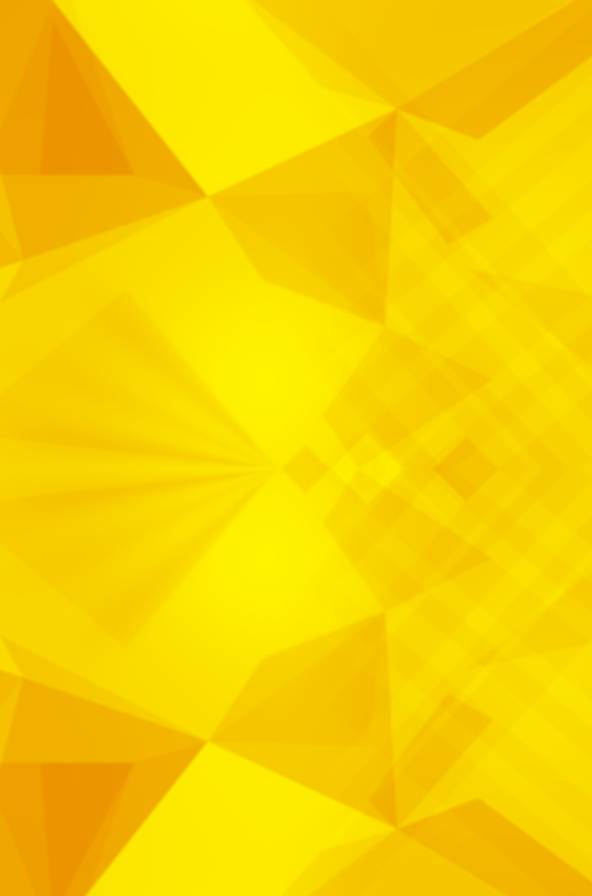
Reproduce this background procedurally as a WebGL 1 fragment shader.

```glsl
precision highp float;

uniform vec2 u_resolution;

const float AXIS = 0.4766;
const vec2 KNOT = vec2(0.232, 0.304);
const vec2 CROSSING = vec2(0.443, 0.402);
const vec2 HUB = vec2(0.31, 0.0);

float hash(vec2 p) {
  return fract(sin(dot(p, vec2(127.1, 311.7))) * 43758.5);
}

float noise(vec2 p) {
  vec2 i = floor(p), f = fract(p);
  f = f * f * (3.0 - 2.0 * f);
  return mix(mix(hash(i), hash(i + vec2(1.0, 0.0)), f.x),
             mix(hash(i + vec2(0.0, 1.0)), hash(i + 1.0), f.x), f.y);
}

// Soft half plane on the left of the line a to b
float side(vec2 p, vec2 a, vec2 b) {
  vec2 d = normalize(b - a), v = p - a;
  return smoothstep(-0.003, 0.003, d.x * v.y - d.y * v.x);
}

// Convex facets, corners counterclockwise
float triangle(vec2 p, vec2 a, vec2 b, vec2 c) {
  return side(p, a, b) * side(p, b, c) * side(p, c, a);
}

float quad(vec2 p, vec2 a, vec2 b, vec2 c, vec2 d) {
  return side(p, a, b) * side(p, b, c) * side(p, c, d) * side(p, d, a);
}

float diamond(vec2 p, float x, float r) {
  return 1.0 - smoothstep(r - 0.004, r + 0.004, abs(p.x - x) + abs(p.y));
}

float strip(float offset, float halfWidth) {
  return 1.0 - smoothstep(halfWidth - 0.003, halfWidth + 0.003, abs(offset));
}

float bump(float x, float width) {
  return exp(-x * x / (width * width));
}

// Crossing translucent beams on the right
float beams(vec2 p) {
  float sum = 0.0;
  for (int i = 0; i < 6; i++) {
    float k = float(i);
    float falling = 0.43 + 0.085 * k + 0.03 * hash(vec2(k, 2.0));
    float rising = 0.08 + 0.1 * k + 0.04 * hash(vec2(k, 7.0));
    float width = 0.012 + 0.02 * hash(vec2(k, 5.0));
    sum += strip((p.x * 1.1 + p.y - falling) * 0.67, width) * (0.05 + 0.08 * hash(vec2(k, 9.0)));
    sum += strip((p.x - p.y * 1.2 - rising) * 0.64, width) * 0.06;
  }
  return sum * smoothstep(0.3, 0.48, p.x);
}

// Soft rays spreading left from the hub
float fan(vec2 p) {
  vec2 v = p - HUB;
  float angle = atan(v.y, -v.x);
  float rays = 0.16 * bump(angle - 0.13, 0.09) + 0.13 * bump(angle - 0.75, 0.1)
             + 0.06 * bump(angle - 0.42, 0.08);
  return rays * smoothstep(0.0, 0.06, length(v)) * (1.0 - smoothstep(0.2, 0.36, length(v)));
}

float leftFacets(vec2 p) {
  vec2 notch = vec2(0.026, 0.233);
  vec2 ledge = vec2(0.15, 0.328);
  float d = 0.15 * triangle(p, KNOT, vec2(-0.05, 0.66), vec2(-0.05, 0.16));
  d += 0.34 * triangle(p, KNOT, vec2(-0.05, 0.66), vec2(-0.05, 0.207));
  d += 0.13 * triangle(p, ledge, vec2(0.059, 0.5), vec2(0.045, 0.328));
  d += 0.08 * triangle(p, ledge, vec2(0.07, 0.55), vec2(-0.02, 0.328));
  d -= 0.09 * quad(p, KNOT, ledge, vec2(-0.05, 0.328), notch);
  d -= 0.2 * triangle(p, notch, vec2(-0.02, 0.41), vec2(-0.02, 0.15));
  d += 0.08 * triangle(p, HUB, vec2(0.14, 0.2), vec2(-0.05, 0.04));
  return d;
}

float rightFacets(vec2 p) {
  vec2 elbow = vec2(0.43, 0.159);
  float d = 0.2 * quad(p, KNOT, vec2(0.293, 0.211), elbow, CROSSING);
  d += 0.07 * triangle(p, KNOT, elbow, vec2(0.41, 0.31));
  d += 0.13 * quad(p, elbow, vec2(0.36, 0.06), vec2(0.4, 0.0), vec2(0.55, 0.1));
  d += 0.32 * quad(p, CROSSING, vec2(0.534, 0.367), vec2(0.68, 0.475), vec2(0.66, 0.535));
  d += 0.14 * quad(p, CROSSING, vec2(0.68, 0.55), vec2(0.25, 0.55), vec2(0.358, 0.426));
  d += 0.18 * quad(p, CROSSING, vec2(0.41, 0.37), vec2(0.5, 0.25), vec2(0.55, 0.28));
  d += 0.1 * triangle(p, vec2(0.52, 0.224), vec2(0.68, 0.1), vec2(0.68, 0.19));
  d -= 0.16 * quad(p, KNOT, CROSSING, vec2(0.273, 0.53), vec2(0.05, 0.535));
  return d;
}

void main() {
  vec2 p = gl_FragCoord.xy / u_resolution.y;
  p.y = abs(p.y - AXIS);

  // Broad light and shade
  float depth = 0.27 + 0.1 * (1.0 - smoothstep(0.0, 0.25, p.x));
  depth -= 0.24 * bump(length(p - vec2(0.29, 0.1)), 0.13);
  depth -= 0.12 * bump(length(p - vec2(0.62, 0.2)), 0.1);
  depth += 0.12 * smoothstep(0.3, 0.52, p.y) * smoothstep(0.25, 0.5, p.x);
  depth += 0.04 * (noise(p * 9.0) - 0.5);

  depth += leftFacets(p) + rightFacets(p) + beams(p) + fan(p);

  // Diamonds along the mirror axis
  depth += 0.16 * diamond(p, 0.341, 0.027) - 0.14 * diamond(p, 0.41, 0.04);
  depth += 0.2 * diamond(p, 0.52, 0.036) + 0.07 * diamond(p, 0.54, 0.095);

  vec3 lemon = vec3(1.0, 0.96, 0.0);
  vec3 amber = vec3(0.925, 0.6, 0.0);
  gl_FragColor = vec4(mix(lemon, amber, clamp(depth, 0.0, 1.05)), 1.0);
}
```
